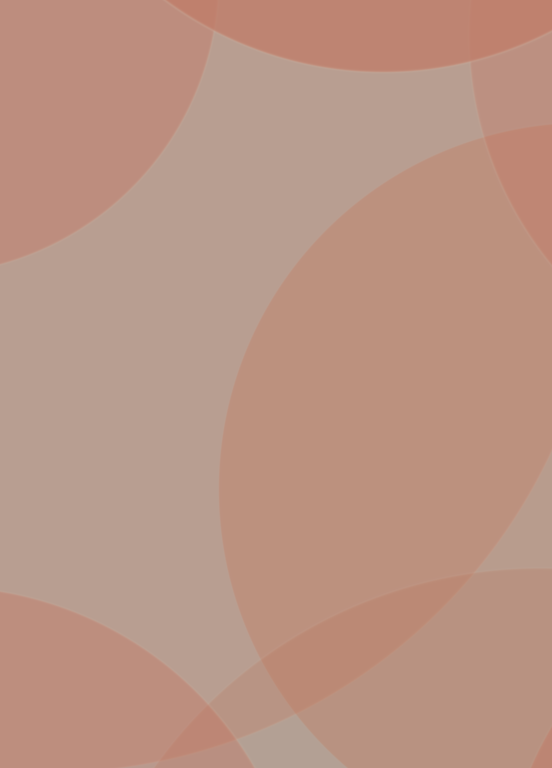
This background is drawn by a Shadertoy shader. Its source:

```glsl
// Overlapping translucent terracotta discs with faint light rims on warm grey.

const vec3 WARM_GREY  = vec3(0.698, 0.682, 0.651);
const vec3 RIM_LIGHT  = vec3(0.800, 0.700, 0.630);
const vec3 SAND       = vec3(0.776, 0.471, 0.373);
const vec3 CLAY       = vec3(0.773, 0.447, 0.329);
const vec3 ROSEWOOD   = vec3(0.722, 0.439, 0.333);
const vec3 TERRACOTTA = vec3(0.784, 0.400, 0.318);
const vec3 BRICK      = vec3(0.753, 0.486, 0.408);
const float RIM_WIDTH = 0.0017;

// Signed distance to a circle, negative inside.
float circleDistance(vec2 p, vec2 center, float radius) {
    return length(p - center) - radius;
}

// Lay a translucent disc over the colour below, then light its rim.
vec3 paintDisc(vec3 below, vec2 p, vec2 center, float radius,
               vec3 tint, float opacity, float rim, float pixel) {
    float d = circleDistance(p, center, radius);
    float cover = 1.0 - smoothstep(-pixel, pixel, d);
    vec3 color = mix(below, tint, cover * opacity);
    float edge = d / max(RIM_WIDTH, 0.6 * pixel);
    return mix(color, RIM_LIGHT, rim * exp(-edge * edge));
}

void mainImage(out vec4 fragColor, in vec2 fragCoord) {
    // Both axes in units of the canvas height.
    vec2 p = fragCoord / iResolution.y;
    float pixel = 1.0 / iResolution.y;
    vec3 color = WARM_GREY;

    // Wide wash and the large central disc.
    color = paintDisc(color, p, vec2(0.061, 0.719), 0.725, SAND, 0.30, 0.22, pixel);
    color = paintDisc(color, p, vec2(0.762, 0.363), 0.477, CLAY, 0.30, 0.06, pixel);

    // Discs rising from the lower edge.
    color = paintDisc(color, p, vec2(0.703, -0.355), 0.615, ROSEWOOD, 0.22, 0.12, pixel);
    color = paintDisc(color, p, vec2(-0.076, -0.234), 0.470, TERRACOTTA, 0.29, 0.20, pixel);
    color = paintDisc(color, p, vec2(1.129, -0.189), 0.477, TERRACOTTA, 0.29, 0.10, pixel);

    // Discs along the upper edge, the densest one on top.
    color = paintDisc(color, p, vec2(-0.102, 1.029), 0.387, TERRACOTTA, 0.30, 0.22, pixel);
    color = paintDisc(color, p, vec2(1.082, 0.954), 0.471, TERRACOTTA, 0.24, 0.18, pixel);
    color = paintDisc(color, p, vec2(0.499, 1.383), 0.477, BRICK, 0.75, 0.30, pixel);

    fragColor = vec4(color, 1.0);
}
```
